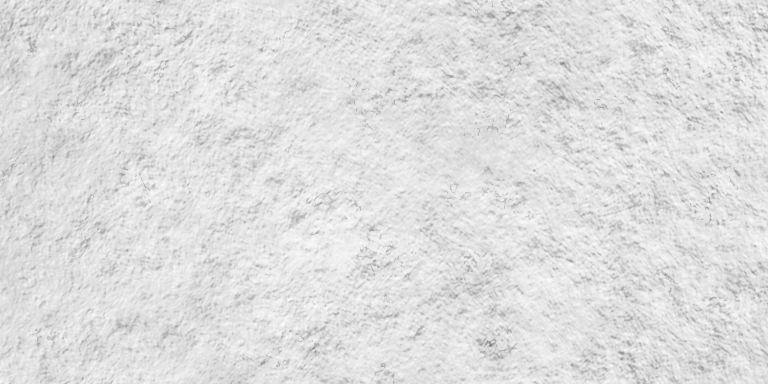
Reproduce this texture procedurally as a WebGL 2 fragment shader.

```glsl
#version 300 es
precision highp float;
// Pale rough plaster: cellular bumps in four sizes form a height field,
// shaded by its slope toward a light overhead that fans out to both sides.
// Pits, clustered shadows, stains and broken hairline cracks complete it.
uniform vec2 u_resolution;
out vec4 fragColor;

vec3 hash3(vec2 cell) {
    vec3 h = fract(cell.xyx * vec3(0.1031, 0.1030, 0.0973));
    h += dot(h, h.yxz + 33.33);
    return fract((h.xxy + h.yzz) * h.zyx);
}

// Signed cellular noise: each cell holds one round bump or dent
float bumps(vec2 p) {
    vec2 cell = floor(p), local = p - cell;
    float sum = 0.0;
    for (int y = -1; y <= 1; y++) {
        for (int x = -1; x <= 1; x++) {
            vec2 offset = vec2(x, y);
            vec3 rnd = hash3(cell + offset + 200.0);
            vec2 d = offset + rnd.xy - local;
            float falloff = max(1.0 - dot(d, d), 0.0);
            sum += (2.0 * rnd.z - 1.0) * falloff * falloff * falloff;
        }
    }
    return sum;
}

// Height difference toward the light (x) and pitted surface tone (y)
vec2 relief(vec2 p, vec2 toLight) {
    mat2 turn = mat2(0.8, 0.6, -0.6, 0.8);
    vec2 sum = vec2(0.0);
    float frequency = 17.0, weight = 1.0;
    for (int i = 0; i < 4; i++) {
        vec2 q = p * frequency + 17.3 * float(i);
        float height = bumps(q);
        sum.x += weight * (height - bumps(q + toLight * frequency));
        sum.y += 0.9 * bumps(q * 1.1 + 71.0);
        p = turn * p;
        toLight = turn * toLight;
        frequency *= 2.05;
        weight *= 0.82;
    }
    return sum;
}

// Jagged dark lines along a noise contour, kept only in places
float cracks(vec2 p) {
    float field = bumps(p * 19.0 + 5.7) + 0.6 * bumps(p * 45.0 + 13.0)
        + 0.35 * bumps(p * 95.0 + 29.0);
    float line = 1.0 - smoothstep(0.02, 0.15, abs(field + 0.12));
    float mask = bumps(p * 8.0 + 41.0) + 0.7 * bumps(p * 17.0 + 7.0);
    return line * smoothstep(0.15, 0.55, mask);
}

void main() {
    vec2 p = gl_FragCoord.xy / u_resolution.y;

    // Grain follows a faint arch and wavers slightly
    float fromCentre = p.x - 1.1;
    vec2 grain = vec2(p.x, p.y + 0.1 * fromCentre * fromCentre);
    grain += 0.006 * sin(grain.yx * vec2(31.0, 23.0) + vec2(1.0, 4.0));
    grain += 0.002 * sin(grain.yx * vec2(83.0, 97.0));

    // Rougher toward the right and in scattered patches
    float patches = bumps(p * 4.0 + 9.0) + 0.7 * bumps(grain * 9.0 + 31.0);
    float roughness = 0.92 + 0.08 * p.x + 0.25 * patches;
    vec2 toLight = 0.0062 * normalize(vec2(0.6 * p.x - 0.75, 0.7));
    vec2 surface = relief(grain, toLight);
    float shade = (0.68 * surface.x + 0.26 * surface.y) * roughness;

    // Broad stains and smaller smudges
    float stain = bumps(p * 2.6 + 3.1) + 0.8 * bumps(grain * 7.0 + 23.0)
        + 0.7 * bumps(grain * 15.0 + 3.0);

    // Lit faces stay soft while shaded faces and pits deepen in clusters
    float tone = 0.88 + 0.022 * stain - 0.014 * patches;
    float shadow = max(0.12 * patches - shade - 0.22, 0.0);
    tone += 0.095 * shade - 0.12 * shadow;
    tone -= 0.13 * cracks(grain) * (1.0 - smoothstep(-0.15, 0.2, surface.x));
    tone -= 0.4 * max(tone - 0.93, 0.0);

    fragColor = vec4(vec3(clamp(tone, 0.0, 1.0)), 1.0);
}
```
